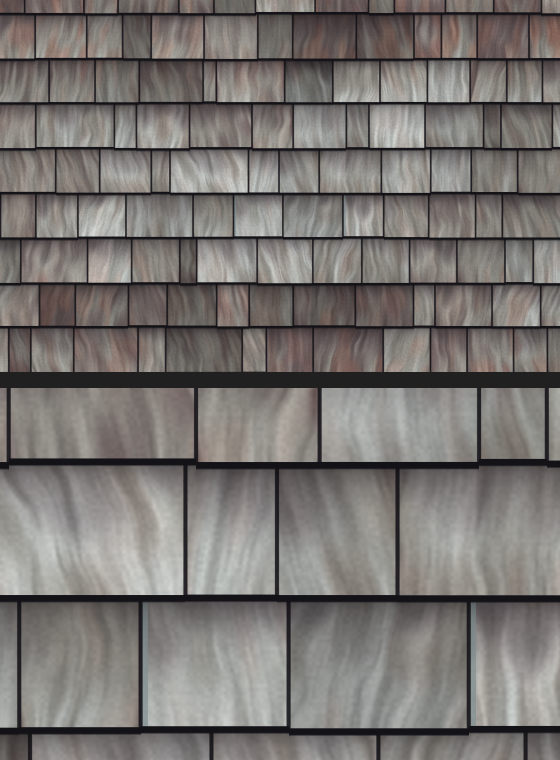
Top, the full canvas; bottom, a detail of the centre.
Reproduce this texture procedurally as a Shadertoy shader.

```glsl
// Weathered cedar shingle wall: overlapping rows of uneven grey-brown boards with slanted grain.

// Layout, in units of the canvas height
const float ROW_PITCH = 0.1204;     // about 8.3 rows up the canvas
const float ROW_JITTER = 0.009;     // unevenness of the row lines
const float BOARD_WIDTH = 0.125;    // about 12 boards across
const float JOINT_JITTER = 0.74;    // spread of joints, in board widths
const float BUTT_JITTER = 0.004;    // unevenness of lower board ends
const float GAP_HALF = 0.0016;      // half width of a joint
const float SHADOW_CORE = 0.006;    // hard shadow below a row
const float SHADOW_SOFT = 0.026;    // soft shadow below a row
const float PALE_JOINTS = 0.05;     // share of joints with a pale sliver

// Colours
const vec3 SILVER = vec3(0.66, 0.675, 0.665);
const vec3 GREY = vec3(0.535, 0.525, 0.50);
const vec3 BROWN = vec3(0.39, 0.335, 0.335);
const vec3 RUST = vec3(0.57, 0.385, 0.325);
const vec3 STAIN = vec3(0.25, 0.205, 0.225);
const vec3 SHADOW = vec3(0.075, 0.07, 0.09);
const vec3 SLIVER = vec3(0.50, 0.56, 0.57);

struct Board { vec2 id; float left; float right; float bottom; };

float hash(vec2 p) {
    return fract(sin(dot(p, vec2(127.1, 311.7))) * 43758.5453);
}

float noise(vec2 p) {
    vec2 i = floor(p), f = fract(p);
    f = f * f * (3.0 - 2.0 * f);
    return mix(mix(hash(i), hash(i + vec2(1, 0)), f.x),
               mix(hash(i + vec2(0, 1)), hash(i + vec2(1, 1)), f.x), f.y);
}

// Joint position in board widths
float joint(float n, float row) {
    return n + JOINT_JITTER * (hash(vec2(n, row * 3.7 + 5.0)) - 0.5);
}

Board findBoard(float x, float row) {
    float shift = hash(vec2(row, 41.0));
    float u = x / BOARD_WIDTH + shift;
    float n = floor(u);
    if (u < joint(n, row)) n -= 1.0;
    else if (u >= joint(n + 1.0, row)) n += 1.0;
    Board b;
    b.id = vec2(n, row);
    b.left = (joint(n, row) - shift) * BOARD_WIDTH;
    b.right = (joint(n + 1.0, row) - shift) * BOARD_WIDTH;
    b.bottom = row * ROW_PITCH + ROW_JITTER * (hash(vec2(row, 9.0)) - 0.3)
             + BUTT_JITTER * (hash(b.id + 23.0) - 0.5);
    return b;
}

vec3 woodColor(Board b, vec2 p) {
    vec2 q = p - vec2(b.left, b.bottom);
    vec2 seed = b.id * vec2(17.0, 29.0);
    float h = q.y / ROW_PITCH;
    float tone = hash(b.id + 3.0);

    // Grain leans and bends differently on each board
    float lean = 0.5 * (hash(b.id + 7.0) - 0.5);
    float bend = 2.4 * (hash(b.id + 11.0) - 0.5);
    float gx = q.x + lean * q.y + bend * q.y * q.y + 0.012 * noise(q * 28.0 + seed);
    float streak = noise(vec2(gx * 105.0, q.y * 11.0) + seed);
    float fine = noise(vec2(gx * 240.0, q.y * 30.0) + seed);
    float speck = noise(p * 300.0);
    float blotch = noise(vec2(gx * 30.0, q.y * 16.0) + seed);

    // Warmer wood toward the top, a little toward the bottom
    float warm = smoothstep(0.16, 0.34, p.y - 0.57) + 0.5 * smoothstep(0.18, 0.42, 0.57 - p.y);
    float stain = smoothstep(0.4, 1.05, h + 0.6 * (blotch - 0.5)) * (0.25 + 0.7 * hash(b.id + 13.0));
    float side = exp(-min(q.x, b.right - p.x) / 0.009);
    float weather = 0.72 + 0.6 * (tone - 0.5) + 0.5 * (blotch - 0.5)
                  + 0.25 * (streak - 0.5) - 0.4 * warm - 0.15 * side;

    vec3 wood = mix(BROWN, GREY, smoothstep(0.0, 0.6, weather));
    wood = mix(wood, SILVER, smoothstep(0.55, 1.1, weather));
    float rust = smoothstep(0.4, 0.8, noise(vec2(gx * 45.0, q.y * 13.0) + seed + 60.0));
    wood = mix(wood, RUST, rust * (0.12 + 0.5 * warm * hash(b.id + 19.0)));
    wood = mix(wood, STAIN, 0.75 * stain);
    wood *= 0.80 + 0.22 * streak + 0.14 * fine + 0.08 * speck;
    return wood * mix(0.72, 1.1, sqrt(hash(b.id + 31.0)));
}

void mainImage(out vec4 fragColor, in vec2 fragCoord) {
    vec2 p = fragCoord / iResolution.y;
    float px = 1.0 / iResolution.y;

    // Topmost row whose board covers this point, and the board above it
    float row = floor(p.y / ROW_PITCH) + 1.0;
    Board above = findBoard(p.x, row + 1.0);
    Board b = findBoard(p.x, row);
    for (int i = 0; i < 2; i++) {
        if (p.y >= b.bottom) break;
        above = b;
        row -= 1.0;
        b = findBoard(p.x, row);
    }
    vec3 color = woodColor(b, p);

    // Joints: dark gaps, now and then with a pale sliver beside them
    float fromLeft = p.x - b.left;
    float gapDist = min(fromLeft, b.right - p.x);
    float pale = step(hash(b.id + 47.0), PALE_JOINTS);
    color = mix(color, SLIVER, 0.7 * pale * (1.0 - smoothstep(0.006, 0.006 + px, fromLeft)));
    float gap = 1.0 - smoothstep(GAP_HALF - 0.5 * px, GAP_HALF + px, gapDist);
    color = mix(color, SHADOW, 0.88 * gap);

    // Shadow under the overlapping row, and the smoothed lower lip
    float below = above.bottom - p.y;
    color *= 1.0 - 0.42 * exp(-below / SHADOW_SOFT * 2.0);
    color = mix(SHADOW, color, smoothstep(SHADOW_CORE - 1.5 * px, SHADOW_CORE + px, below));
    color = mix(SHADOW, color, smoothstep(0.0, 1.2 * px, p.y - b.bottom));

    fragColor = vec4(color, 1.0);
}
```
